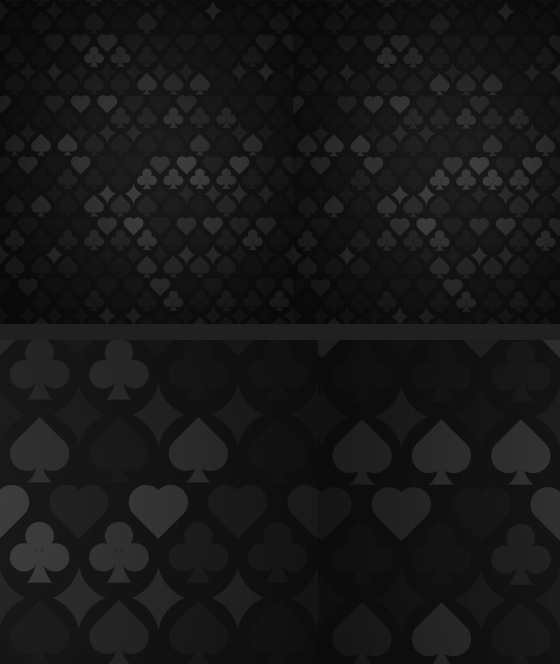
Top: the whole. Bottom: its middle third, enlarged.
Reproduce this pattern procedurally as a Shadertoy shader.

```glsl
// Dark wallpaper of interlocking hearts, clubs, diamonds and spades under two soft glows.

#define CANVAS vec2(768.0, 446.0)      // design units across and up
#define PANEL vec2(401.5, 1.0)         // panel width, drop of each next panel
#define PITCH vec2(36.3, 84.0)         // spacing of one suit
#define GLOW_CENTER vec2(213.0, 222.0)
#define GLOW_RADIUS vec2(235.0, 265.0)
#define GLOW_EDGE 0.33
#define GROUND 0.098
#define FAINT 0.020
#define BRIGHT 0.165
#define HEART_SIZE 22.4

float hash(vec2 p) {
    vec3 q = fract(vec3(p.xyx) * 0.1031);
    q += dot(q, q.yzx + 33.33);
    return fract((q.x + q.y) * q.z);
}

float dot2(vec2 v) { return dot(v, v); }

// Heart with its point at the origin, lobes upward
float heart(vec2 p) {
    p = vec2(abs(p.x), p.y) / HEART_SIZE;
    if (p.x + p.y > 1.0)
        return HEART_SIZE * (length(p - vec2(0.25, 0.75)) - sqrt(2.0) / 4.0);
    float d = min(dot2(p - vec2(0.0, 1.0)), dot2(p - 0.5 * max(p.x + p.y, 0.0)));
    return HEART_SIZE * sqrt(d) * sign(p.x - p.y);
}

// Flared foot reaching from top down to base
float stem(vec2 p, float top, float base) {
    float t = clamp((top - p.y) / (top - base), 0.0, 1.0);
    float side = (abs(p.x) - 1.0 - 4.6 * t * t * t) * 0.8;
    return max(side, max(p.y - top, base - p.y));
}

float club(vec2 p) {
    float top = length(p - vec2(0.0, 7.4)) - 6.5;
    float sides = length(vec2(abs(p.x) - 7.1, p.y + 2.4)) - 6.5;
    return min(min(top, sides), stem(p, 4.0, -14.0));
}

// Diamond with sides hollowed by circles
float diamond(vec2 p) {
    p = abs(p);
    float hollow = 20.2 - length(p - vec2(19.7, 18.7));
    return max(hollow, max(p.x - 12.0, p.y - 14.0));
}

float spade(vec2 p) {
    return min(heart(vec2(p.x, 15.0 - p.y)), stem(p, -2.0, -15.0));
}

float suitShape(int suit, vec2 p) {
    if (suit == 0) return heart(p + vec2(0.0, 12.4));
    if (suit == 1) return club(p);
    if (suit == 2) return diamond(p);
    return spade(p);
}

// First centre of each suit, measured from the top left
vec2 suitOrigin(int suit) {
    float x = suit % 2 == 0 ? 1.7 : 20.0;
    float y = suit < 2 ? 59.5 + 18.5 * float(suit) : 67.0 + 16.0 * float(suit);
    return vec2(x, y);
}

void mainImage(out vec4 fragColor, in vec2 fragCoord) {
    vec2 p = fragCoord / iResolution.xy * CANVAS;
    p.y = CANVAS.y - p.y;
    float pixel = CANVAS.x / iResolution.x;

    // Side by side panels, cut at the seam
    p -= floor(p.x / PANEL.x) * PANEL;

    // Four staggered grids, each symbol with its own strength
    float tint = 0.0;
    for (int suit = 0; suit < 4; suit++) {
        vec2 q = p - suitOrigin(suit);
        vec2 cell = floor(q / PITCH + 0.5);
        vec2 local = (q - cell * PITCH) * vec2(1.0, -1.0);
        float cover = clamp(0.5 - suitShape(suit, local) / pixel, 0.0, 1.0);
        float h = hash(cell + vec2(7.0, 19.0) * float(suit + 1));
        tint = max(tint, cover * mix(FAINT, BRIGHT, h * h));
    }

    // Radial light, fading toward the panel edges
    float r = length((p - GLOW_CENTER) / GLOW_RADIUS);
    float glow = mix(1.0, GLOW_EDGE, smoothstep(0.0, 1.25, r));
    fragColor = vec4(vec3((GROUND + tint) * glow), 1.0);
}
```
